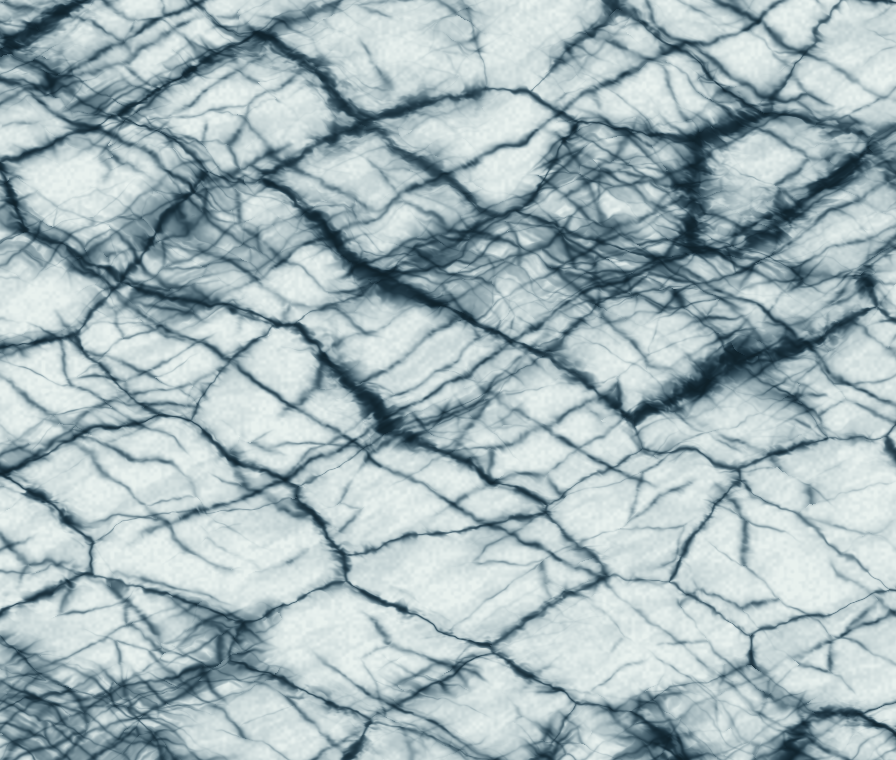
Reproduce this texture procedurally as a Shadertoy shader.

```glsl
// Pale marble cut by blue-grey veins running along two slanted directions.
// Jittered cell borders in a skewed, ragged lattice give the veins; streaked
// noise adds smoke and hatched cracks. All layers sum up as absorbing ink.

const vec3 PALE_STONE = vec3(0.91, 0.945, 0.935);
const vec3 DARK_VEIN = vec3(0.06, 0.125, 0.155);
const vec3 TINT_CURVE = vec3(1.0, 0.86, 0.77);
const vec2 FALLING = vec2(0.84, -0.54);
const vec2 RISING = vec2(0.88, 0.47);

vec2 hash22(vec2 p) {
    vec3 q = fract(p.xyx * vec3(0.1031, 0.1030, 0.0973));
    q += dot(q, q.yzx + 33.33);
    return fract((q.xx + q.yz) * q.zy);
}

float valueNoise(vec2 p) {
    vec2 i = floor(p), f = p - i;
    f = f * f * (3.0 - 2.0 * f);
    float low = mix(hash22(i).x, hash22(i + vec2(1, 0)).x, f.x);
    float high = mix(hash22(i + vec2(0, 1)).x, hash22(i + vec2(1, 1)).x, f.x);
    return mix(low, high, f.y);
}

// Fractal noise that keeps its stretch in every octave
float streaks(vec2 p) {
    return 0.52 * valueNoise(p) + 0.29 * valueNoise(p * 2.1 + 5.7)
         + 0.19 * valueNoise(p * 4.3 + 17.1);
}

vec2 wobble(vec2 p) {
    return vec2(streaks(p), streaks(p + 31.0)) - 0.5;
}

// Coordinates along the falling and the rising vein direction
vec2 toVeinAxes(vec2 p) {
    return inverse(mat2(FALLING, RISING)) * p;
}

// Sharp core with a short soft foot
float veinProfile(float d, float width) {
    float k = 1.0 + d * d / (width * width);
    return 1.0 / (k * sqrt(k));
}

// Cell borders of random strength: x = ink, y = distance to the closest border
vec2 cracks(vec2 q, vec2 freq, float jitter, float width, float minWidth) {
    vec2 s = q * freq, cell = floor(s), f = s - cell;
    vec2 nearCell = vec2(0), toNear = vec2(0);
    float best = 1e3;
    for (int j = -1; j <= 1; j++)
    for (int i = -1; i <= 1; i++) {
        vec2 o = vec2(i, j);
        vec2 r = o + 0.5 + jitter * (hash22(cell + o) - 0.5) - f;
        if (dot(r, r) < best) {
            best = dot(r, r);
            nearCell = o;
            toNear = r;
        }
    }
    float ink = 0.0, closest = 1e3;
    for (int j = -2; j <= 2; j++)
    for (int i = -2; i <= 2; i++) {
        vec2 o = nearCell + vec2(i, j);
        vec2 r = o + 0.5 + jitter * (hash22(cell + o) - 0.5) - f;
        vec2 gap = r - toNear;
        if (dot(gap, gap) < 1e-4) continue;
        vec2 n = normalize(gap);
        float d = 0.87 * dot(0.5 * (r + toNear), n) / length(n * freq);
        float strength = hash22(2.0 * cell + nearCell + o + 0.5).x;
        float w = max(width * mix(0.4, 1.2, strength), minWidth);
        ink = max(ink, mix(0.1, 1.0, strength) * veinProfile(d, w));
        closest = min(closest, d);
    }
    return vec2(ink, closest);
}

// Long thin lines at random offsets, fading in and out along their way
float longVeins(float across, float along, float spacing, float width) {
    float s = across / spacing, row = floor(s);
    vec2 rnd = hash22(vec2(row, 71.0 * spacing));
    float d = 0.87 * spacing * abs(s - row - mix(0.2, 0.8, rnd.x));
    float fade = smoothstep(0.3, 0.6, valueNoise(vec2(along * 4.0, row * 7.3)));
    return fade * veinProfile(d, width);
}

void mainImage(out vec4 fragColor, in vec2 fragCoord) {
    vec2 p = fragCoord / iResolution.y;
    float minWidth = 0.75 / iResolution.y;

    // Gently bent, finely ragged vein space
    vec2 bent = p + 0.065 * wobble(p * 5.0) + 0.013 * wobble(p * 32.0 + 8.0);
    vec2 q = toVeinAxes(bent);

    // Streaks along both directions, and fine roughness of the vein edges
    float fallStreak = streaks(q * vec2(10, 46));
    float riseStreak = streaks(q * vec2(48, 11) + 9.0);
    float smoke = smoothstep(0.42, 0.8, max(fallStreak, riseStreak));
    float rough = smoothstep(0.3, 0.72, streaks(q * vec2(46, 60) + 3.0));

    // Main network, swelling here and there
    float swell = smoothstep(0.42, 0.7, streaks(p * 4.0 + 7.0));
    float width = mix(0.003, 0.0095, swell) * mix(0.45, 1.6, rough);
    vec2 network = cracks(q, vec2(5.4), 0.65, width, minWidth);
    float nearVein = exp(-network.y / 0.024);
    float zone = smoothstep(0.42, 0.7, streaks(q * 3.5 + 40.0) + 0.28 * (nearVein - 0.35));

    // Fine hatching, side branches and long lines
    float hatch = cracks(q + 1.3, vec2(10, 30), 0.9, 0.0028, minWidth).x
                + cracks(q + 6.1, vec2(32, 9), 0.9, 0.0028, minWidth).x;
    float branches = cracks(q + 3.7, vec2(6, 16), 0.8, 0.0035, minWidth).x
                   * smoothstep(0.46, 0.62, streaks(p * 6.0 + 60.0))
                   + cracks(q + 9.2, vec2(15, 6), 0.8, 0.0035, minWidth).x
                   * smoothstep(0.46, 0.62, streaks(p * 6.0 + 90.0));
    float lines = longVeins(q.y, q.x, 0.27, 0.0034) + longVeins(q.x, q.y, 0.31, 0.0034);

    // Ink sum, from faint clouds to dark cores
    float ink = 0.01 + 0.11 * smoothstep(0.4, 0.8, streaks(q * vec2(34, 9) + 23.0));
    ink += 0.09 * (valueNoise(p * 210.0) - 0.5);
    ink += 2.7 * network.x * mix(0.6, 1.2, rough);
    ink += 0.42 * nearVein * mix(0.15, 1.0, swell) * mix(0.5, 1.4, smoke);
    ink += 0.7 * zone * smoke + (1.35 * zone + 0.8 * nearVein * swell) * hatch;
    ink += (1.15 * branches + 1.5 * lines) * mix(0.45, 1.25, rough);

    float light = exp(-max(ink, 0.0));
    fragColor = vec4(mix(DARK_VEIN, PALE_STONE, pow(vec3(light), TINT_CURVE)), 1.0);
}
```
